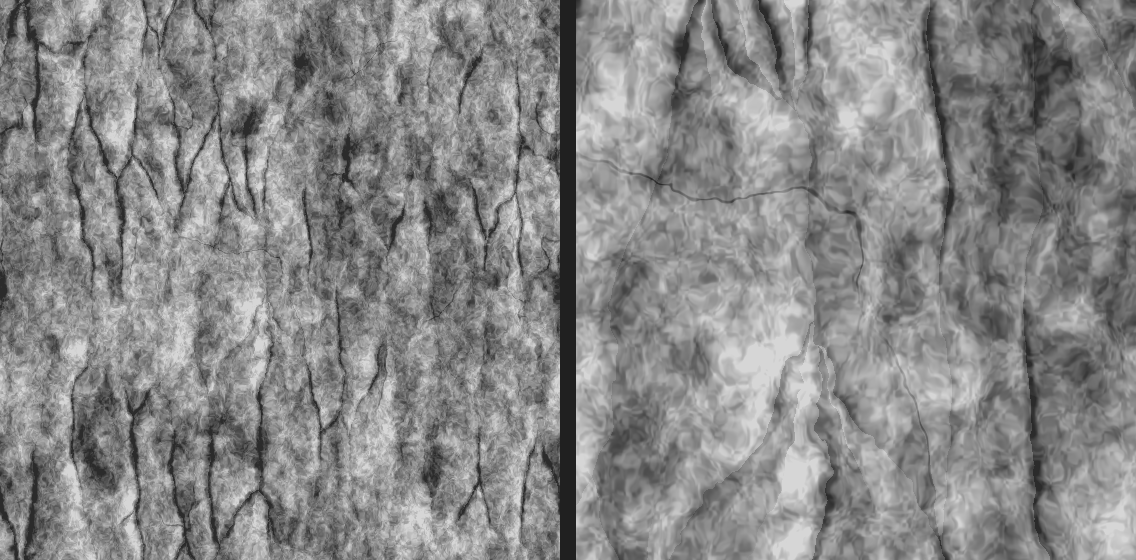
Left, the full canvas; right, a detail of the centre.
Give the GLSL for this texture, as a three.js fragment shader.

```glsl
varying vec2 vUv;

#define PLATES vec2(13.0, 3.0)
#define BASE_TONE 0.567
#define RIDGE_CONTRAST 0.46
#define PATCH_CONTRAST 0.50
#define GRAIN_CONTRAST 0.66
#define CRACK_DEPTH 0.24
#define SHADE_DEPTH 0.17
#define RIM_LIGHT 0.08
#define PIT_DEPTH 0.20

float hash(vec2 p, float seed) {
  vec3 q = fract(vec3(p.xyx) * 0.1031 + seed * 0.173);
  q += dot(q, q.yzx + 33.33);
  return fract((q.x + q.y) * q.z);
}

// Value noise that wraps after a whole number of cells
float noise(vec2 uv, vec2 cells, float seed) {
  vec2 p = uv * cells;
  vec2 i = floor(p);
  vec2 f = fract(p);
  vec2 a = mod(i, cells);
  vec2 b = mod(i + 1.0, cells);
  f = f * f * f * (f * (f * 6.0 - 15.0) + 10.0);
  return mix(mix(hash(a, seed), hash(vec2(b.x, a.y), seed), f.x),
             mix(hash(vec2(a.x, b.y), seed), hash(b, seed), f.x), f.y);
}

float fbm(vec2 uv, vec2 cells, float gain, float seed) {
  float sum = 0.0;
  float total = 0.0;
  float weight = 1.0;
  for (int i = 0; i < 4; i++) {
    sum += weight * noise(uv, cells, seed + float(i));
    total += weight;
    weight *= gain;
    cells *= 2.0;
  }
  return sum / total;
}

vec2 plateCentre(vec2 cell) {
  vec2 c = mod(cell, PLATES);
  return 0.12 + 0.76 * vec2(hash(c, 3.0), hash(c, 8.0));
}

// Canvas distance to the nearest plate border (x) and sideways facing (y)
vec2 plateBorder(vec2 uv) {
  vec2 p = uv * PLATES;
  vec2 cell = floor(p);
  vec2 f = fract(p);
  vec2 nearest = vec2(0.0);
  float best = 9.0;
  for (int y = -1; y <= 1; y++) {
    for (int x = -1; x <= 1; x++) {
      vec2 o = vec2(float(x), float(y));
      vec2 r = o + plateCentre(cell + o) - f;
      if (dot(r, r) < best) {
        best = dot(r, r);
        nearest = r;
      }
    }
  }
  vec2 border = vec2(9.0, 0.0);
  for (int y = -2; y <= 2; y++) {
    for (int x = -2; x <= 2; x++) {
      vec2 o = vec2(float(x), float(y));
      vec2 r = o + plateCentre(cell + o) - f;
      vec2 across = r - nearest;
      if (dot(across, across) > 0.0001) {
        vec2 slope = normalize(across) * PLATES;
        float d = dot(0.5 * (r + nearest), normalize(across)) / length(slope);
        if (d < border.x) border = vec2(d, normalize(slope).x);
      }
    }
  }
  return border;
}

void main() {
  // Wavering growth direction with ragged edges
  vec2 bend = vec2(fbm(vUv, vec2(6.0, 4.0), 0.5, 11.0),
                   fbm(vUv, vec2(5.0, 5.0), 0.5, 17.0)) - 0.5;
  vec2 ragged = vec2(fbm(vUv, vec2(36.0, 24.0), 0.6, 23.0),
                     fbm(vUv, vec2(30.0, 30.0), 0.6, 29.0)) - 0.5;
  vec2 uv = vUv + bend * vec2(0.07, 0.12) + ragged * vec2(0.014, 0.022);

  // Ridges, blotches and fine grain
  float ridge = fbm(uv, vec2(15.0, 2.0), 0.55, 31.0) - 0.5;
  float blotch = fbm(uv, vec2(22.0, 13.0), 0.65, 37.0) - 0.5;
  float grain = fbm(vUv + ragged * 0.02, vec2(56.0, 44.0), 0.95, 43.0) - 0.5;
  float tone = BASE_TONE + RIDGE_CONTRAST * ridge
             + PATCH_CONTRAST * blotch + GRAIN_CONTRAST * grain;

  // Furrows: dark line, shadow on one side, lit rim on the other
  vec2 border = plateBorder(uv);
  float open = smoothstep(0.36, 0.68, noise(uv, vec2(11.0, 7.0), 53.0));
  float width = mix(0.001, 0.005, open);
  float crack = 1.0 - smoothstep(width * 0.3, width + 0.002, border.x);
  float shade = exp(-border.x * 95.0) * smoothstep(-0.5, 0.9, -border.y);
  float rim = exp(-pow((border.x - 0.012) / 0.010, 2.0)) * max(border.y, 0.0);
  tone -= CRACK_DEPTH * crack * open;
  tone -= SHADE_DEPTH * shade * (0.35 + 0.65 * open);
  tone += RIM_LIGHT * rim;

  // Sparse hairline cracks and dark pits
  float line = abs(fbm(uv, vec2(7.0, 6.0), 0.5, 61.0) - 0.5);
  float sparse = smoothstep(0.55, 0.75, noise(vUv, vec2(9.0, 9.0), 67.0));
  tone -= 0.17 * sparse * (1.0 - smoothstep(0.002, 0.012, line));
  float pit = 1.0 - smoothstep(0.20, 0.36, fbm(uv, vec2(15.0, 10.0), 0.5, 71.0));
  tone -= PIT_DEPTH * pit;

  gl_FragColor = vec4(vec3(clamp(tone, 0.17, 0.84)), 1.0);
}
```
